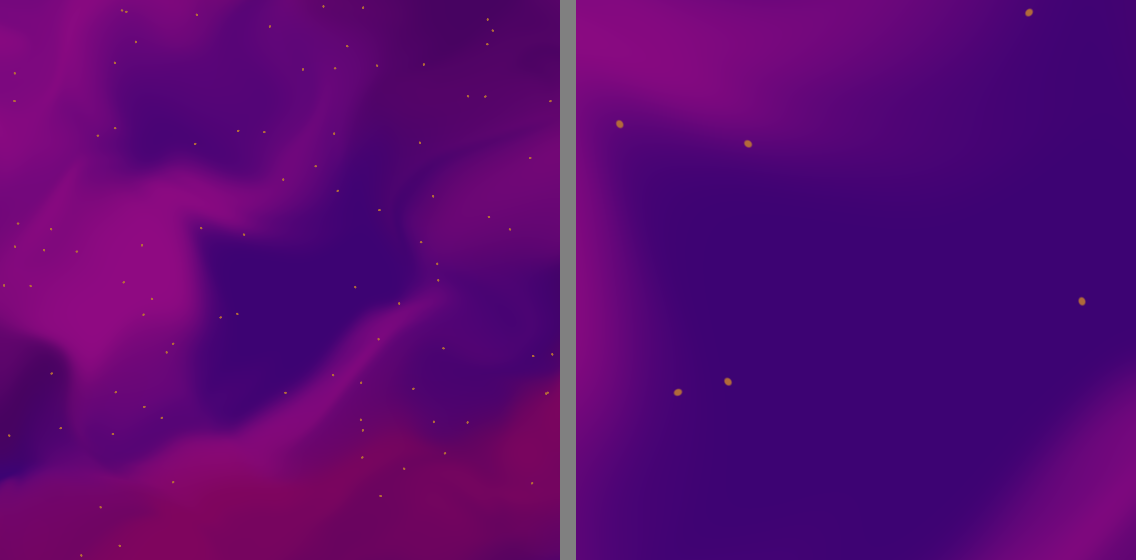
Left: the whole. Right: its middle third, enlarged.
A three.js fragment shader for this background:

```glsl
// A soft violet nebula: bright magenta folds over indigo hollows, with crimson
// haze below. Broad ridges and glows are bent by repeated domain warping,
// then sprinkled with tiny, slightly oval amber specks.
varying vec2 vUv;

float hash(vec2 cell) {
  vec3 q = fract(cell.xyx * 0.1031);
  q += dot(q, q.yzx + 33.33);
  return fract((q.x + q.y) * q.z);
}

// Value noise from -1 to 1 with quintic blending
float noise(vec2 p) {
  vec2 i = floor(p), f = fract(p);
  f = f * f * f * (f * (f * 6.0 - 15.0) + 10.0);
  float low = mix(hash(i), hash(i + vec2(1.0, 0.0)), f.x);
  float high = mix(hash(i + vec2(0.0, 1.0)), hash(i + 1.0), f.x);
  return mix(low, high, f.y) * 2.0 - 1.0;
}

// Each pass bends the plane with finer, weaker noise
vec2 warp(vec2 p) {
  float scale = 4.0, strength = 0.085;
  for (int i = 0; i < 4; i++) {
    vec2 q = p * scale + float(i) * 11.7;
    p += strength * vec2(noise(q + 21.0), noise(q + 57.0));
    scale *= 1.4;
    strength *= 0.75;
  }
  return p;
}

float blob(vec2 offset, float tightness) {
  return exp(-dot(offset, offset) * tightness);
}

vec3 nebula(vec2 p) {
  // Keep the broad layout steadier than the folds
  vec2 w = warp(p);
  vec2 b = mix(p, w, 0.6);

  // Axes running along and across the diagonal folds
  vec2 d = b - 0.47;
  float along = dot(d, vec2(0.75, 0.66));
  float across = dot(d, vec2(-0.66, 0.75));
  vec2 fold = vec2(dot(w, vec2(0.75, 0.66)), dot(w, vec2(-0.66, 0.75)));
  float hollow = blob(vec2(along, across * 2.6), 6.0);
  float warmth = 1.0 - smoothstep(-0.06, 0.2, b.y - 0.32 * b.x);

  // Light and dark masses
  float glow = 0.36 + 0.42 * noise(fold * vec2(2.6, 6.0) + 4.0);
  glow += 0.16 * noise(fold * vec2(5.0, 9.0) + 31.0);
  glow += 0.42 * blob(b - vec2(0.15, 0.95), 9.0);
  glow += 0.55 * blob(vec2(along + 0.05, (across - 0.19) * 5.0), 9.0);
  glow += 0.42 * blob(vec2(along - 0.05, (across + 0.16) * 5.5), 12.0);
  glow += 0.3 * blob(b - vec2(0.93, 0.74), 30.0);
  glow += 0.25 * warmth;
  glow -= 0.32 * hollow;
  glow -= 0.45 * blob(b - vec2(0.88, 0.97), 14.0);
  glow -= 0.3 * blob(b - vec2(0.88, 0.46), 16.0);
  glow -= 0.4 * blob(b - vec2(0.04, 0.3), 30.0);
  glow -= 0.5 * blob(p - vec2(1.0, 0.0), 40.0);

  // Shadow and light hues
  float plum = smoothstep(-0.6, 0.4, noise(w * 2.5 + 9.0) - hollow);
  vec3 shadow = mix(vec3(0.24, 0.01, 0.45), vec3(0.28, 0.01, 0.38), plum);
  vec3 light = mix(vec3(0.56, 0.04, 0.51), vec3(0.50, 0.02, 0.37), warmth);
  return mix(shadow, light, smoothstep(-0.05, 0.95, glow));
}

// Coverage of the scattered specks
float specks(vec2 p) {
  float cover = 0.0;
  for (int i = 0; i < 88; i++) {
    float id = float(i);
    vec2 d = p - vec2(hash(vec2(id, 3.0)), hash(vec2(id, 41.0)));
    float angle = 6.283 * hash(vec2(id, 77.0));
    float stretch = dot(d, vec2(cos(angle), sin(angle)));
    float reach = sqrt(dot(d, d) - 0.35 * stretch * stretch);
    cover = max(cover, 1.0 - smoothstep(0.0013, 0.0026, reach));
  }
  return cover;
}

void main() {
  vec3 color = nebula(vUv);
  color = mix(color, vec3(0.74, 0.46, 0.2), 0.9 * specks(vUv));
  gl_FragColor = vec4(color, 1.0);
}
```
